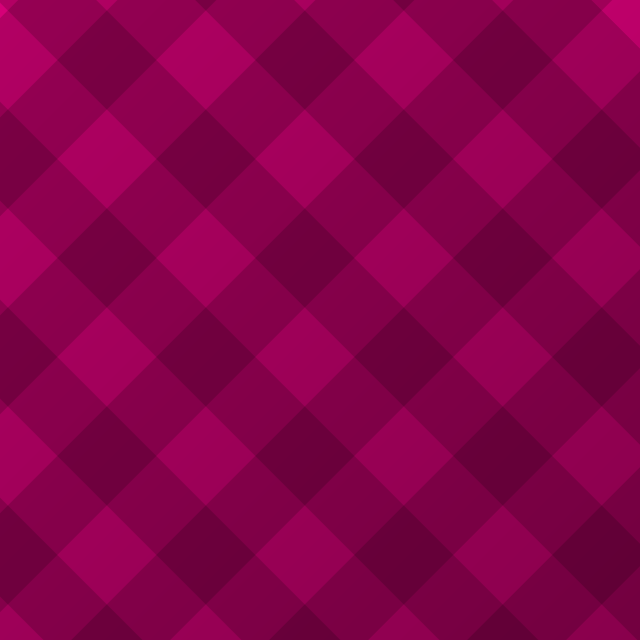
Write a Shadertoy shader that draws this pattern.

```glsl
const float PERIOD = 0.3093;          // one light band plus one dark band
const float SHADE = 0.835;            // dimming by one dark band
const vec3 MAGENTA = vec3(1.0, 0.0, 0.557);

// Soft step of about one pixel around zero
float edge(float dist, float blur) {
    return smoothstep(-blur, blur, dist);
}

// Brightness of alternating bands, with an unshaded strip before the first
float bandShade(float dist, float firstEdge, float blur) {
    float phase = (dist - firstEdge) / PERIOD;
    float wave = abs(fract(phase + 0.25) - 0.5);
    float dark = edge((wave - 0.25) * PERIOD, blur);
    float bands = mix(1.0, SHADE, dark);
    return mix(1.0 / SHADE, bands, edge(dist - firstEdge, blur));
}

// Base colour fading along the diagonal
vec3 baseColor(float diagonal) {
    return MAGENTA * (0.70 - 0.082 * diagonal);
}

void mainImage(out vec4 fragColor, in vec2 fragCoord) {
    vec2 uv = fragCoord / iResolution.xy;
    float blur = 1.0 / min(iResolution.x, iResolution.y);

    // Diagonal distances from the two upper corners
    float fromLeft = uv.x + 1.0 - uv.y;
    float fromRight = 2.0 - uv.x - uv.y;

    // Crossing bands multiply into a diamond check
    float shade = bandShade(fromLeft, 0.0288, blur)
                * bandShade(fromRight, 0.0763, blur);

    fragColor = vec4(baseColor(fromLeft) * shade, 1.0);
}
```
